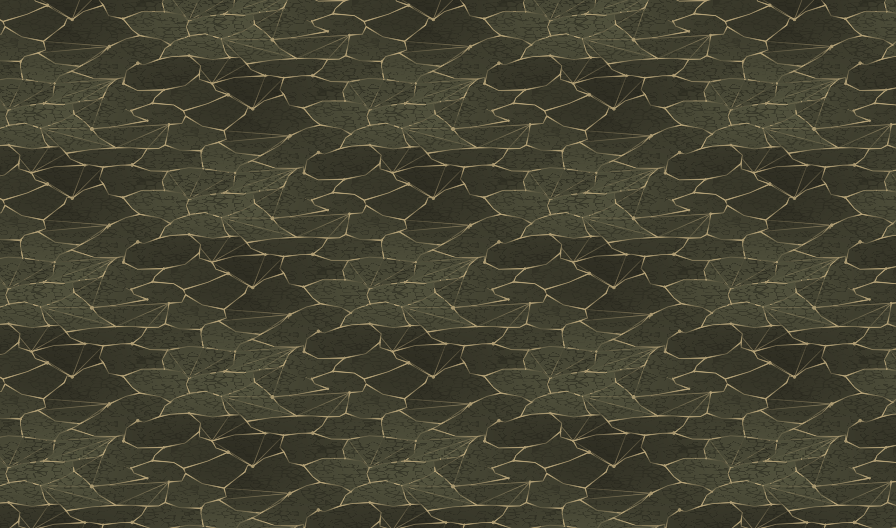
Write a Shadertoy shader that draws this pattern.

```glsl
const vec2  PERIOD       = vec2(0.684, 0.3385);  // repeat size, canvas heights
const vec2  ORIGIN       = vec2(0.427, 0.805);   // centre of one dark cluster
const vec2  NODE_COUNT   = vec2(12.0, 4.0);      // nodes across, rows per half repeat
const vec2  CRACK_COUNT  = vec2(40.0, 26.0);     // fine cracks, same convention
const vec2  NODE_JITTER  = vec2(0.90, 0.70);
const vec2  KINK         = vec2(0.024, 0.015);   // bend of each edge, canvas heights
const float EDGE_WIDTH   = 0.0012;               // half widths, canvas heights
const float FAN_WIDTH    = 0.0005;
const float DOT_MIN      = 0.0014;
const float DOT_MAX      = 0.0040;
const float FAN_CHANCE   = 0.35;
const float MERGE_CHANCE = 0.50;
const float CRACK_DEPTH  = 0.32;
const float TAU          = 6.2831853;
const vec3  DARK_PLATE   = vec3(0.176, 0.172, 0.130);
const vec3  LIGHT_PLATE  = vec3(0.328, 0.330, 0.246);
const vec3  GOLD         = vec3(0.76, 0.68, 0.50);

vec3 hash32(vec2 p) {
    vec3 q = fract(p.xyx * vec3(0.1031, 0.1030, 0.0973));
    q += dot(q, q.yxz + 33.33);
    return fract((q.xxy + q.yzz) * q.zyx);
}
// Half-drop repeat: each half period up also moves half a period across.
vec2 wrapCell(vec2 c, vec2 count) {
    float drop = floor((c.y + 0.5) / count.y);
    c -= drop * vec2(0.5 * count.x, count.y);
    return vec2(floor(mod(c.x + 0.5, count.x)), c.y);
}
float parity(float n) { return floor(mod(n + 0.5, 2.0)); }
vec3 plateHash(vec2 cell) { return hash32(wrapCell(cell, NODE_COUNT) + 43.0); }
// Some cells join the one up and right into a larger plate.
bool mergesUp(vec2 cell) {
    return plateHash(cell).z < MERGE_CHANCE && plateHash(cell + 1.0).z >= MERGE_CHANCE;
}
// Jittered honeycomb corner: xy = position, z = random value.
vec3 node(vec2 id) {
    vec3 r = hash32(wrapCell(id, NODE_COUNT) + 17.0);
    float zigzag = (0.5 - parity(id.x + id.y)) / 3.0;
    return vec3(id + vec2(0.0, zigzag) + (r.xy - 0.5) * NODE_JITTER, r.z);
}
// Broad drift between dark clusters (0) and pale patches (1)
float paleness(vec2 tile) { return 0.5 - 0.5 * cos(TAU * tile.x) * cos(TAU * tile.y); }
// Distance from the origin to segment ab, and the position along it.
vec2 segment(vec2 a, vec2 b) {
    vec2 ab = b - a;
    float t = clamp(-dot(a, ab) / max(dot(ab, ab), 1e-9), 0.0, 1.0);
    return vec2(length(a + t * ab), t);
}
// Whether a ray from the origin towards +x crosses ab.
bool crosses(vec2 a, vec2 b) {
    return (a.y > 0.0) != (b.y > 0.0) && a.x - a.y * (b.x - a.x) / (b.y - a.y) > 0.0;
}
// Coverage of a stroke, dimmed when thinner than a pixel.
float stroke(float d, float halfWidth) {
    float px = 1.0 / iResolution.y;
    float w = max(halfWidth, 0.5 * px);
    return halfWidth / w * (1.0 - smoothstep(w - 0.5 * px, w + 0.5 * px, d));
}
// Fine cellular cracks: x = gap to the border, y = random value of the grain.
vec2 cracks(vec2 tile) {
    vec2 q = tile * CRACK_COUNT * vec2(1.0, 2.0);
    float near = 9.0, second = 9.0, grain = 0.0;
    for (int k = 0; k < 9; k++) {
        vec2 id = floor(q) + vec2(k % 3 - 1, k / 3 - 1);
        vec3 r = hash32(wrapCell(id, CRACK_COUNT) + 71.0);
        float d = length(id + r.xy - q);
        second = min(second, max(near, d));
        if (d < near) { near = d; grain = r.z; }
    }
    return vec2(second - near, grain);
}
void mainImage(out vec4 fragColor, in vec2 fragCoord) {
    vec2 tile = (fragCoord / iResolution.y - ORIGIN) / PERIOD;
    vec2 grid = NODE_COUNT * vec2(1.0, 2.0), q = tile * grid;
    float pale = paleness(tile), tone = 0.06 + 0.85 * pale, gold = 0.0, dots = 0.0;
    for (int n = 0; n < 9; n++) {
        float row = floor(q.y) + float(n / 3 - 1), odd = parity(row);
        vec2 cell = vec2((floor((q.x - odd) * 0.5) + float(n % 3 - 1)) * 2.0 + odd, row);
        bool joinsUp = mergesUp(cell), joinsDown = mergesUp(cell - 1.0), inside = false;
        // Six corners, relative to this point
        vec3 v[6];
        for (int k = 0; k < 6; k++) {
            v[k] = node(cell + (k < 3 ? vec2(k, 0) : vec2(5 - k, 1)));
            v[k].xy = (v[k].xy - q) * PERIOD / grid;
        }
        // Kinked outline, fading between its knots
        for (int k = 0; k < 6; k++) {
            vec3 a = v[k], b = v[(k + 1) % 6];
            vec3 r = fract((a.z + b.z) * vec3(7.3, 15.7, 23.9));
            vec2 bend = 0.5 * (a.xy + b.xy) + (r.yz - 0.5) * KINK;
            if (crosses(a.xy, bend) != crosses(bend, b.xy)) inside = !inside;
            if ((k == 3 && joinsUp) || (k == 0 && joinsDown)) continue;
            vec2 s = segment(a.xy, bend), t = segment(b.xy, bend);
            if (t.x < s.x) s = t;
            float fade = mix(1.0, mix(0.25, 1.0, r.x), smoothstep(0.1, 0.9, s.y));
            gold = max(gold, fade * stroke(s.x, EDGE_WIDTH * (1.15 - 0.4 * s.y)));
            dots = max(dots, stroke(length(a.xy), mix(DOT_MIN, DOT_MAX, a.z * a.z)));
        }
        if (!inside) continue;
        // Flat plate tone, with fine rays fanning from one corner
        vec2 plate = joinsUp ? cell + 1.0 : cell;
        float platePale = paleness((plate + vec2(1.0, 0.5)) / grid);
        tone = 0.06 + 0.85 * mix(pale, platePale, 0.5) + 0.40 * (plateHash(plate).x - 0.5);
        vec3 r = plateHash(cell + 100.0 * NODE_COUNT.x);
        for (int k = 2; k <= 4 && r.y < FAN_CHANCE; k++) {
            int hub = int(r.x * 6.0);
            vec2 a = v[hub].xy, b = v[(hub + k) % 6].xy, s = segment(a, b);
            gold = max(gold, mix(1.0, 0.3, s.y) * stroke(s.x, FAN_WIDTH));
            tone += 0.07 * (step(0.0, a.x * b.y - a.y * b.x) - 0.5);
        }
    }
    // Wear: cracks show and gilding breaks up on the pale patches
    vec2 crack = cracks(tile);
    vec3 color = mix(DARK_PLATE, LIGHT_PLATE, clamp(tone, 0.0, 1.0));
    float crackLine = (1.0 - smoothstep(0.03, 0.32, crack.x)) * smoothstep(0.3, 0.6, crack.y);
    color *= 1.0 - CRACK_DEPTH * crackLine * mix(0.3, 1.0, pale);
    gold *= mix(1.0, smoothstep(0.25, 0.65, crack.y), 0.8 * smoothstep(0.4, 0.9, pale));
    fragColor = vec4(mix(color, GOLD, max(0.9 * gold, 0.8 * dots)), 1.0);
}
```
